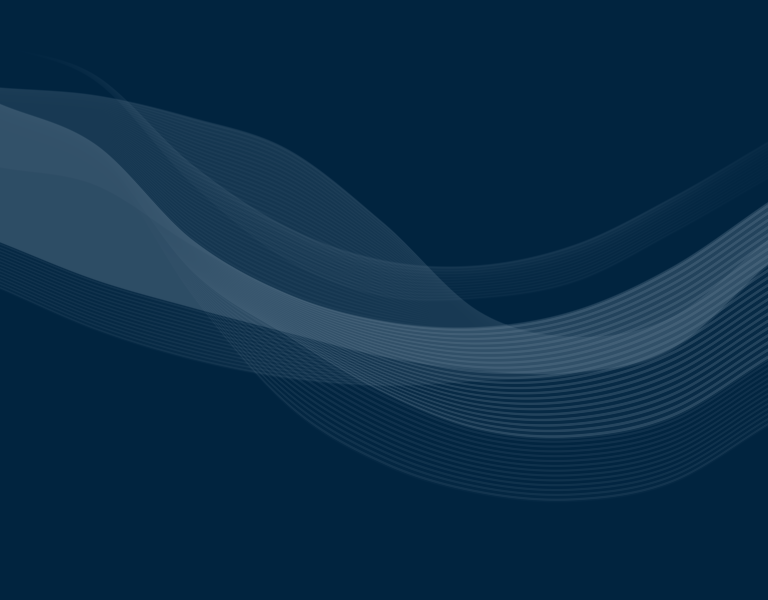
This background is drawn by a WebGL 2 fragment shader. Its source:

```glsl
#version 300 es
precision highp float;
// Translucent flowing ribbons, finely ruled with lines, over deep navy.

uniform vec2 u_resolution;
out vec4 outColor;

const vec3 NAVY = vec3(0.003, 0.141, 0.248);
const vec3 INK = vec3(0.42, 0.52, 0.60);
const float LINE_DUTY = 0.45;    // share of each stripe that is inked
const float GLOW_WIDTH = 0.012;  // falloff of the bright ribbon rims
const int KNOTS = 9;

// Heights of each edge at evenly spaced knots, measured down from the top
const float SHEET[KNOTS] = float[](.146, .159, .196, .249, .372, .520, .561, .528, .399);
const float VEIL_TOP[KNOTS] = float[](.075, .126, .274, .379, .434, .442, .407, .329, .236);
const float VEIL_LOW[KNOTS] = float[](.075, .136, .307, .435, .495, .498, .470, .390, .299);
const float CREST[KNOTS] = float[](.173, .241, .399, .490, .535, .545, .517, .445, .337);
const float FOLD[KNOTS] = float[](.279, .309, .409, .493, .535, .545, .517, .445, .337);
const float BELLY[KNOTS] = float[](.404, .467, .513, .555, .595, .618, .621, .581, .440);
const float HEM[KNOTS] = float[](.482, .551, .600, .631, .643, .635, .625, .585, .444);
const float MESH[KNOTS] = float[](.146, .249, .452, .561, .656, .718, .731, .698, .601);
const float FRINGE[KNOTS] = float[](.146, .249, .492, .678, .776, .824, .836, .806, .711);

// Catmull-Rom curve through the knots, with extrapolated ends
float curve(const float k[KNOTS], float x) {
    float s = clamp(x, 0.0, 0.9999) * float(KNOTS - 1);
    int i = int(s);
    float t = fract(s);
    float b = k[i];
    float c = k[i + 1];
    float a = i > 0 ? k[i - 1] : 2.0 * b - c;
    float d = i < KNOTS - 2 ? k[i + 2] : 2.0 * c - b;
    return b + 0.5 * t * (c - a + t * (2.0 * a - 5.0 * b + 4.0 * c - d
        + t * (3.0 * (b - c) + d - a)));
}

// Coverage of the band between two edges, in either order
float band(float y, float e0, float e1, float px) {
    return smoothstep(-px, px, y - min(e0, e1)) * smoothstep(-px, px, max(e0, e1) - y);
}

// Stripes that follow both edges and melt to an even tone when too fine
float stripes(float y, float e0, float e1, float count, float px) {
    float gap = max(abs(e1 - e0), 1e-4);
    float phase = (y - e0) / gap * count;
    float blur = px * count / gap;
    float d = abs(fract(phase) - 0.5);
    float line = 1.0 - smoothstep(-0.6 * blur, 0.6 * blur, d - 0.5 * LINE_DUTY);
    return mix(line, LINE_DUTY, smoothstep(0.25, 0.7, blur));
}

// Opacity of a ribbon: flat fill, ruled lines, and a glow below its first edge
float ribbon(float y, float e0, float e1, float px, float fill, float ruled, float count, float glow) {
    float rim = glow * exp(-abs(y - e0) / GLOW_WIDTH);
    return band(y, e0, e1, px) * (fill + ruled * stripes(y, e0, e1, count, px) + rim);
}

void main() {
    vec2 uv = gl_FragCoord.xy / u_resolution;
    float x = uv.x;
    float y = 1.0 - uv.y;
    float px = 1.0 / u_resolution.y;

    // Edges at this column
    float sheet = curve(SHEET, x);
    float veilTop = curve(VEIL_TOP, x);
    float veilLow = curve(VEIL_LOW, x);
    float crest = curve(CREST, x);
    float fold = curve(FOLD, x);
    float belly = curve(BELLY, x);
    float hem = curve(HEM, x);
    float mesh = curve(MESH, x);
    float fringe = curve(FRINGE, x);

    vec3 color = NAVY;

    // Faint veil behind everything, dissolving at both sides
    float veilFade = smoothstep(0.0, 0.25, x) * (1.0 - 0.6 * smoothstep(0.8, 1.0, x));
    color = mix(color, INK, veilFade * ribbon(y, veilTop, veilLow, px, 0.04, 0.05, 12.0, 0.13));

    // Broad sheet that twists through the crest
    float sheetFill = mix(0.19, 0.25, smoothstep(0.6, 0.75, x));
    color = mix(color, INK, ribbon(y, sheet, crest, px, sheetFill, 0.06, 34.0, 0.04));

    // Bright body and its inner fold
    float bodyTop = max(sheet, crest);
    color = mix(color, INK, ribbon(y, bodyTop, belly, px, 0.42, 0.0, 1.0, 0.04));
    color = mix(color, INK, ribbon(y, crest, fold, px, 0.08, 0.0, 1.0, 0.0));

    // Ruled hem under the body
    float hemFill = mix(0.05, 0.11, smoothstep(0.1, 0.5, x));
    color = mix(color, INK, ribbon(y, belly, hem, px, hemFill, 0.10, 14.0, 0.0));

    // Ruled mesh sweeping down to the right, then its fainter fringe
    float meshFade = smoothstep(0.12, 0.35, x);
    color = mix(color, INK, meshFade * ribbon(y, mesh, crest, px, 0.06, 0.26, 22.0, 0.10));
    color = mix(color, INK, meshFade * ribbon(y, fringe, mesh, px, 0.01, 0.13, 13.0, 0.04));

    outColor = vec4(color, 1.0);
}
```
